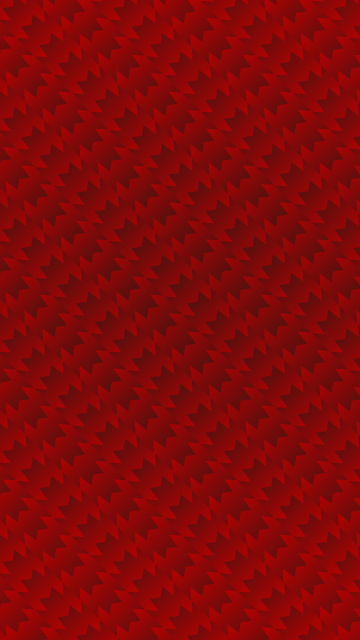
Reproduce this pattern procedurally as a WebGL 1 fragment shader.

```glsl
precision highp float;
// Diagonal rows of jagged, crown-edged scales in deep reds. Each scale ramps
// from dark to bright along its row, and alternate rows run in reverse.
// Sheared repeats give the rows; a folded zigzag cuts the teeth.

uniform vec2 u_resolution;

const float UNITS_ACROSS = 19.5;  // lattice steps per canvas width
const float ROW_STEPS = 3.0;      // lattice steps between rows
const float ROW_PHASE = 0.86;
const float UP_PHASE = 0.24;
const float DOWN_PHASE = 0.055;
const int SAMPLES = 3;            // antialiasing grid per side

// Straight line from value a at x0 to value b at x1
float segment(float x, float x0, float x1, float a, float b) {
  return mix(a, b, clamp((x - x0) / (x1 - x0), 0.0, 1.0));
}

// Tooth profile, mirrored about the row axis; d runs from 0 to 0.5
float toothEdge(float d) {
  if (d < 0.22) return segment(d, 0.0, 0.22, 0.22, -0.02);
  if (d < 0.28) return segment(d, 0.22, 0.28, -0.02, 0.54);
  return segment(d, 0.28, 0.50, 0.54, 0.17);
}

// Brightness within a scale: 0 at the dark tips, 1 at the bright spikes
float scaleRamp(vec2 q) {
  float across = (q.x - q.y) / ROW_STEPS + ROW_PHASE;
  float along = 0.5 * (q.x + q.y);
  float reversed = 1.0 - mod(floor(across), 2.0);
  float s = mix(along + UP_PHASE, DOWN_PHASE - along, reversed);
  float index = floor(s - toothEdge(abs(fract(across) - 0.5)));
  return (s - index) / 1.5;
}

// Broad lightening away from the middle, strongest at the foot
float broadGlow(vec2 uv) {
  vec2 d = (uv - vec2(0.52, 0.54)) * vec2(0.8, 1.9);
  return smoothstep(0.0, 1.1, length(d));
}

vec3 redShade(float level) {
  return mix(vec3(0.31, 0.068, 0.060), vec3(0.67, 0.010, 0.010),
             clamp(level, 0.0, 1.0));
}

vec3 patternColor(vec2 pixel, vec2 size) {
  vec2 p = (pixel - 0.5 * size) / size.x;
  vec2 q = vec2(p.x, -p.y) * UNITS_ACROSS;
  float level = 0.01 + 0.88 * scaleRamp(q) + 0.26 * broadGlow(pixel / size);
  return redShade(level);
}

void main() {
  vec3 sum = vec3(0.0);
  float count = float(SAMPLES);
  for (int j = 0; j < SAMPLES; j++) {
    for (int i = 0; i < SAMPLES; i++) {
      vec2 offset = (vec2(float(i), float(j)) + 0.5) / count - 0.5;
      sum += patternColor(gl_FragCoord.xy + offset, u_resolution);
    }
  }
  gl_FragColor = vec4(sum / (count * count), 1.0);
}
```
